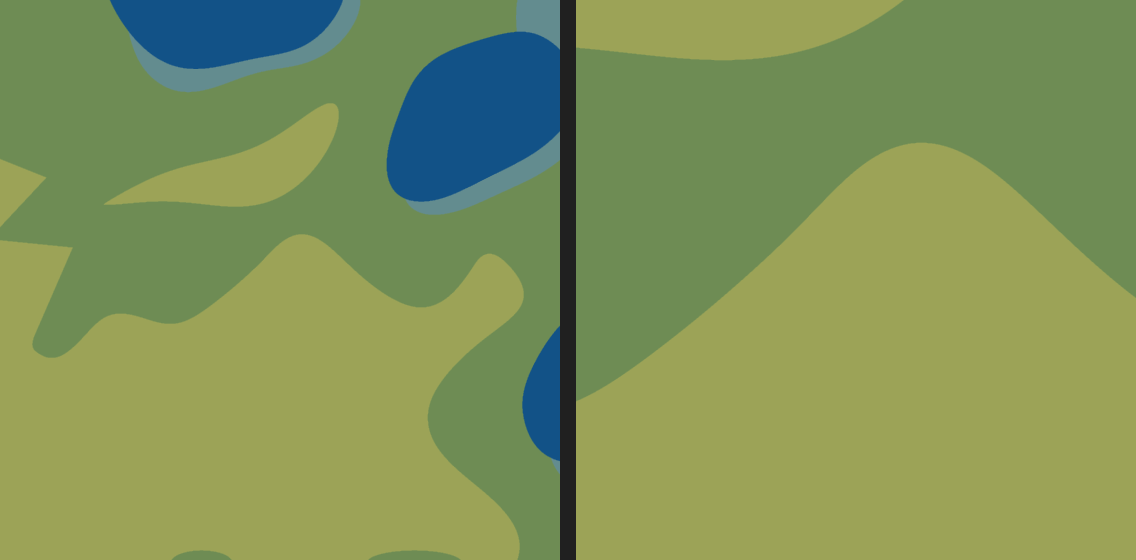
Left, the full canvas; right, a detail of the centre.
A WebGL 1 fragment shader for this pattern:

```glsl
precision highp float;
uniform vec2 u_resolution;

#define WARP_SCALE 4.0
#define WARP_AMOUNT 0.04
#define LAKE_SIZE vec2(0.21, 0.13)
#define LAKE_RING_CENTER vec2(0.35, 0.33)
#define LAKE_RING_RADIUS 0.69
#define SHORE_SHIFT vec2(0.03, -0.028)
#define SAMPLES 3
#define EDGE_SOFTNESS 1.4
#define OLIVE vec3(0.61, 0.64, 0.34)
#define GREEN vec3(0.43, 0.55, 0.33)
#define WATER vec3(0.07, 0.32, 0.53)
#define SHALLOWS vec3(0.39, 0.55, 0.56)

const float TAU = 6.2832;

vec2 gradient(vec2 cell) {
  float a = TAU * fract(sin(dot(cell, vec2(127.1, 311.7))) * 43758.5);
  return vec2(cos(a), sin(a));
}

float gradientNoise(vec2 p) {
  vec2 c = floor(p), f = p - c;
  vec2 u = f * f * f * (f * (f * 6.0 - 15.0) + 10.0);
  vec2 e = vec2(1.0, 0.0);
  float low = mix(dot(gradient(c), f), dot(gradient(c + e), f - e), u.x);
  float high = mix(dot(gradient(c + e.yx), f - e.yx), dot(gradient(c + 1.0), f - 1.0), u.x);
  return mix(low, high, u.y);
}

vec2 warp(vec2 p, float seed) {
  vec2 q = p * WARP_SCALE + seed;
  return p + WARP_AMOUNT * vec2(gradientNoise(q), gradientNoise(q + 37.0));
}

float smoothMin(float a, float b, float k) {
  float h = max(k - abs(a - b), 0.0) / k;
  return min(a, b) - h * h * k * 0.25;
}

float ellipse(vec2 p, vec2 radii) {
  return (length(p / radii) - 1.0) * min(radii.x, radii.y);
}

// Broad field with a wavy upper and right coast and a narrow bay
float mainland(vec2 p) {
  float bay = 0.08 * exp(-pow(abs(p.x - 0.09) / 0.05, 2.0));
  float swell = 0.085 * cos(TAU * (p.x - 0.53) / 0.46) * smoothstep(0.1, 0.5, p.x);
  float top = 0.43 + 0.13 * p.x + swell - bay;
  float right = 0.85 + 0.085 * cos(TAU * (p.y - 0.47) / 0.45);
  return -smoothMin(top - p.y, right - p.x, 0.06);
}

// Sharp headlands pointing in from the left border
float headlands(vec2 p) {
  float d = 1.0;
  for (int i = 0; i < 2; i++) {
    float n = float(i);
    vec2 q = p - vec2(0.083 + 0.047 * n, 0.683 - 0.125 * n);
    float upper = q.y - mix(-0.4, -0.1, n) * q.x;
    float lower = mix(1.07, 2.3, n) * q.x - q.y;
    d = min(d, max(upper, lower));
  }
  return d;
}

// Bent strip, thin on the left and bulbous on the right
float strip(vec2 p) {
  float t = clamp((p.x - 0.185) / 0.42, 0.0, 1.0);
  float middle = 0.635 + 0.16 * t * t + 0.02 * sin(TAU * t);
  float halfWidth = 0.075 * pow(t, 0.8) * sqrt(1.0 - pow(t, 8.0));
  return abs(p.y - middle) - halfWidth;
}

// Low green mounds rising from the lower border
float mounds(vec2 p) {
  float d = 1.0;
  for (int i = 0; i < 2; i++) {
    float n = float(i);
    d = min(d, ellipse(p - vec2(0.36 + 0.38 * n, -0.005), vec2(0.055 + 0.03 * n, 0.022)));
  }
  return d;
}

// Tilted lakes spaced along an arc
float lakes(vec2 p) {
  float d = 1.0;
  for (int i = 0; i < 3; i++) {
    float n = float(i);
    float along = radians(86.0 - 43.5 * n), tilt = radians(35.0 * n);
    vec2 q = p - LAKE_RING_CENTER - LAKE_RING_RADIUS * vec2(cos(along), sin(along));
    q = vec2(dot(q, vec2(cos(tilt), sin(tilt))), dot(q, vec2(-sin(tilt), cos(tilt))));
    d = min(d, ellipse(q, LAKE_SIZE * (1.0 - 0.08 * n * n)));
  }
  return d;
}

vec3 terrain(vec2 p) {
  vec2 bent = warp(p, 3.0);
  float land = smoothMin(mainland(bent), headlands(p), 0.03);
  land = max(min(land, strip(p)), -mounds(p));
  vec2 shoreBent = warp(bent - SHORE_SHIFT, 11.0);
  float shore = min(lakes(shoreBent), ellipse(shoreBent - vec2(0.97, 1.02), vec2(0.1, 0.13)));

  vec3 color = mix(OLIVE, GREEN, step(0.0, land));
  color = mix(SHALLOWS, color, step(0.0, shore));
  return mix(WATER, color, step(0.0, lakes(bent)));
}

void main() {
  // Average a small grid of samples to smooth every edge
  vec3 sum = vec3(0.0);
  float count = float(SAMPLES);
  for (int y = 0; y < SAMPLES; y++) {
    for (int x = 0; x < SAMPLES; x++) {
      vec2 offset = ((vec2(float(x), float(y)) + 0.5) / count - 0.5) * EDGE_SOFTNESS;
      sum += terrain((gl_FragCoord.xy + offset) / u_resolution);
    }
  }
  gl_FragColor = vec4(sum / (count * count), 1.0);
}
```
